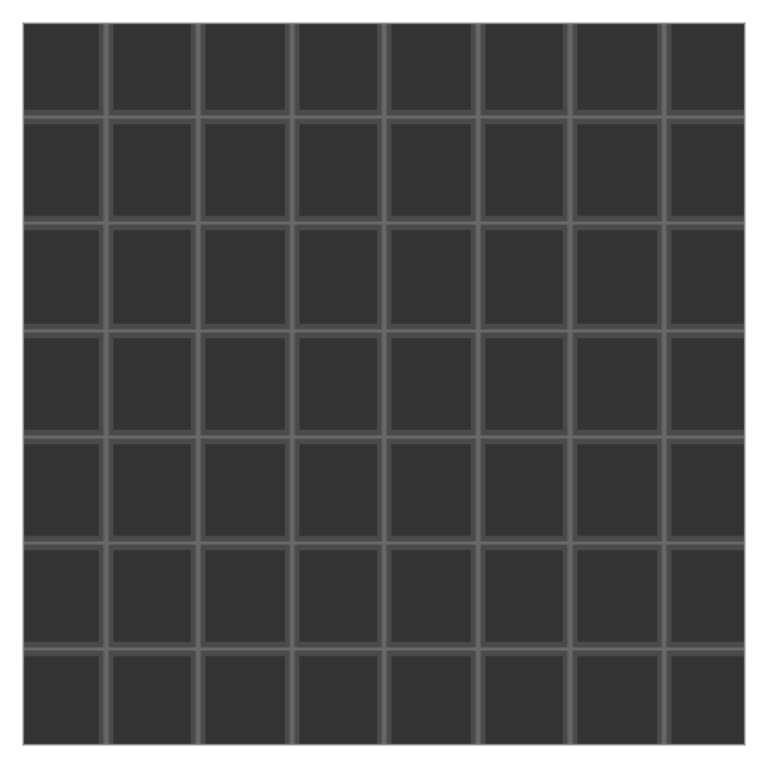
Write a three.js fragment shader that draws this pattern.

```glsl
varying vec2 vUv;

const float SOFTNESS = 0.001;

// Coverage of everything closer than a given radius
float coverage(float dist, float radius) {
  return 1.0 - smoothstep(radius - SOFTNESS, radius + SOFTNESS, dist);
}

// Distance to the nearest of evenly pitched lines snapped to a coarse grid
float snappedLineDistance(float position, float start, float pitch, float count, float nudge) {
  const float GRID = 384.0;
  float index = clamp(floor((position * GRID - start) / pitch + 0.5), 1.0, count);
  float center = (floor(start + pitch * index) + nudge) / GRID;
  return abs(position - center);
}

// Signed distance to a centered square
float squareDistance(vec2 p, float halfSize) {
  vec2 d = abs(p - 0.5) - halfSize;
  return max(d.x, d.y);
}

void main() {
  const vec3 BACKGROUND = vec3(1.0);
  const vec3 CELL = vec3(0.20);
  const vec3 BAND = vec3(0.29);
  const vec3 FLANK = vec3(0.35);
  const vec3 CORE = vec3(0.41);
  const vec3 BORDER = vec3(0.56);

  // Eight columns and seven rows, rows counted from the top
  float columnLine = snappedLineDistance(vUv.x, 6.5, 46.5, 7.0, 0.1);
  float rowLine = snappedLineDistance(1.0 - vUv.y, 5.5, 53.2, 6.0, 0.5);
  float gridLine = min(columnLine, rowLine);

  // Wide bands, soft column flanks and bright cores
  vec3 color = mix(CELL, BAND, coverage(gridLine, 0.0095));
  color = mix(color, FLANK, coverage(columnLine, 0.0041));
  color = mix(color, CORE, coverage(gridLine, 0.002));

  // Thin border and surrounding margin
  float panel = squareDistance(vUv, 0.4707);
  color = mix(BORDER, color, coverage(panel, -0.002));
  color = mix(BACKGROUND, color, coverage(panel, 0.0));

  gl_FragColor = vec4(color, 1.0);
}
```
